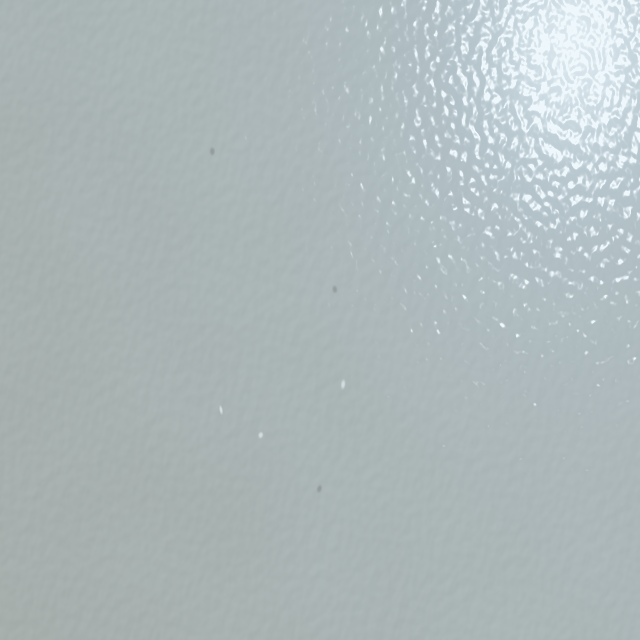
A three.js fragment shader for this texture:

```glsl
// Satin grey painted surface with a fine orange-peel relief and a soft lamp
// reflection at the upper right. Slopes of gradient noise tilt the mirror
// direction, so the reflection breaks up into small glints around its core.

varying vec2 vUv;

const vec3 WARM_GREY = vec3(0.648, 0.682, 0.670);
const vec3 COOL_GREY = vec3(0.672, 0.716, 0.722);
const vec3 HAZE_BLUE = vec3(0.715, 0.785, 0.825);
const vec3 GLINT_WHITE = vec3(0.930, 0.970, 0.990);
const vec3 SPECK_DARK = vec3(0.520, 0.540, 0.540);

const vec2 LAMP_CENTER = vec2(0.90, 0.93);
const vec2 LAMP_SQUEEZE = vec2(1.10, 0.80);
const vec2 GRAIN_FREQUENCY = vec2(76.0, 56.0);
const float BUMP_STRENGTH = 0.18;
const float LOBE_WIDTH = 0.13;
const int BLEMISH_COUNT = 6;

float hash(vec2 p) {
  vec3 q = fract(vec3(p.xyx) * 0.1031);
  q += dot(q, q.yzx + 33.33);
  return fract((q.x + q.y) * q.z);
}

vec2 latticeGradient(vec2 cell) {
  float angle = 6.28318 * hash(cell);
  return vec2(cos(angle), sin(angle));
}

float gradientNoise(vec2 p) {
  vec2 i = floor(p);
  vec2 f = p - i;
  vec2 u = f * f * f * (f * (f * 6.0 - 15.0) + 10.0);
  vec2 e = vec2(1.0, 0.0);
  float a = dot(latticeGradient(i), f);
  float b = dot(latticeGradient(i + e.xy), f - e.xy);
  float c = dot(latticeGradient(i + e.yx), f - e.yx);
  float d = dot(latticeGradient(i + e.xx), f - e.xx);
  return mix(mix(a, b, u.x), mix(c, d, u.x), u.y);
}

vec2 rotate(vec2 p, float angle) {
  float c = cos(angle);
  float s = sin(angle);
  return vec2(c * p.x - s * p.y, s * p.x + c * p.y);
}

// Forward difference over a fraction of a cell, which also softens the relief
vec2 noiseSlope(vec2 p, float stepSize) {
  float h = gradientNoise(p);
  float hx = gradientNoise(p + vec2(stepSize, 0.0));
  float hy = gradientNoise(p + vec2(0.0, stepSize));
  return vec2(hx - h, hy - h) / stepSize;
}

// Two turned layers hide the lattice directions
vec2 surfaceSlope(vec2 uv, vec2 frequency) {
  vec2 p = uv * frequency + 40.0;
  vec2 coarse = noiseSlope(rotate(p, 0.35) + 90.0, 0.2);
  vec2 fine = noiseSlope(rotate(p * 1.8, -0.6) + 200.0, 0.25);
  return rotate(coarse, -0.35) + 0.4 * rotate(fine, 0.6);
}

float lobe(vec2 offset, float width) {
  return exp(-dot(offset, offset) / (width * width));
}

float blemishMask(vec2 uv, vec2 center, vec2 radius, float lean) {
  float d = length(rotate(uv - center, lean) / radius);
  return 1.0 - smoothstep(0.2, 1.0, d);
}

// Sparse pale and dark flecks, alternating
vec3 addBlemishes(vec3 color, vec2 uv) {
  for (int i = 0; i < BLEMISH_COUNT; i++) {
    float id = float(i);
    vec2 center = vec2(hash(vec2(id, 3.0)), hash(vec2(id, 17.0)));
    center = mix(vec2(0.25, 0.12), vec2(0.62, 0.78), center);
    float size = mix(0.7, 1.3, hash(vec2(id, 29.0)));
    float lean = mix(-0.4, 0.4, hash(vec2(id, 41.0)));
    vec2 radius = size * vec2(0.0045, mix(0.006, 0.014, hash(vec2(id, 53.0))));
    vec3 tint = mix(SPECK_DARK, GLINT_WHITE, mod(id, 2.0));
    color = mix(color, tint, 0.6 * blemishMask(uv, center, radius, lean));
  }
  return color;
}

void main() {
  vec2 slope = surfaceSlope(vUv, GRAIN_FREQUENCY);
  vec2 fromLamp = (vUv - LAMP_CENTER) * LAMP_SQUEEZE;

  // Matte paint, cooler toward the lamp, with faint mottling and relief
  float mottle = gradientNoise(vUv * 7.0 + 11.0);
  float coolness = smoothstep(-0.15, 0.75, 0.65 * vUv.x + 0.4 * vUv.y + 0.08 * mottle);
  vec3 color = mix(WARM_GREY, COOL_GREY, coolness);
  color += 0.007 * dot(slope, vec2(0.6, -0.8)) + 0.004 * mottle;
  color = addBlemishes(color, vUv);

  // Broad haze, then broken glints and the nearly solid core
  color = mix(color, HAZE_BLUE, 0.85 * lobe(fromLamp, 0.33));
  float glint = 1.3 * lobe(fromLamp + BUMP_STRENGTH * slope, LOBE_WIDTH);
  float core = 0.65 * lobe(fromLamp, 0.12);
  color = mix(color, GLINT_WHITE, clamp(glint + core, 0.0, 1.0));

  gl_FragColor = vec4(color, 1.0);
}
```
